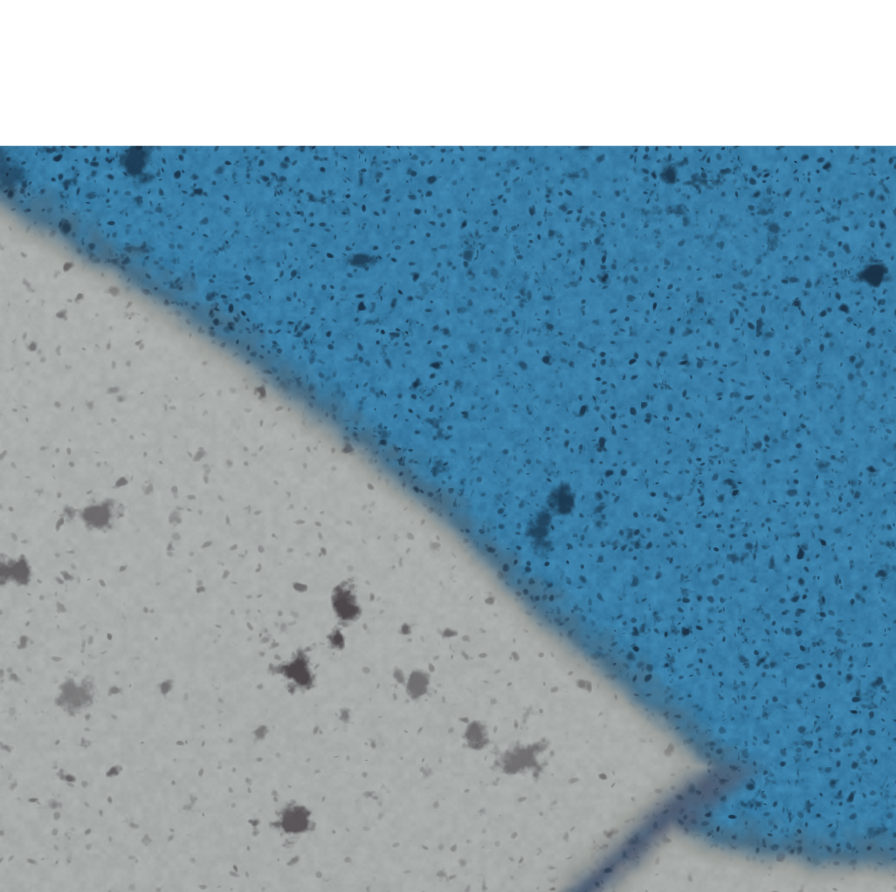
Write a WebGL 1 fragment shader that draws this texture.

```glsl
precision highp float;
// A blue film with a curved, blurred border over a pale speckled ground, under a white strip.
// Two signed regions shape the pale ground; hashed cells and thresholded noise scatter
// the soft specks, and noise-warped ellipses make the larger blots.

uniform vec2 u_resolution;

float hash(vec2 p) {
  vec3 a = fract(vec3(p.xyx) * 0.1031);
  a += dot(a, a.yzx + 33.33);
  return fract((a.x + a.y) * a.z);
}

float noise(vec2 p) {
  vec2 i = floor(p), f = fract(p);
  f = f * f * (3.0 - 2.0 * f);
  return mix(mix(hash(i), hash(i + vec2(1, 0)), f.x),
             mix(hash(i + vec2(0, 1)), hash(i + vec2(1, 1)), f.x), f.y);
}

float fbm(vec2 p) {
  float sum = 0.0, gain = 0.5;
  for (int i = 0; i < 3; i++) {
    sum += gain * noise(p);
    p = p * 2.03 + 17.0;
    gain *= 0.5;
  }
  return sum;
}

// One randomly turned, stretched, soft fleck in some cells of an n by n grid.
float specks(vec2 p, float n, float chance, float size) {
  vec2 id = floor(p * n) + n * 3.0;
  vec2 f = fract(p * n) - 0.5;
  f -= (vec2(hash(id + 11.0), hash(id + 29.0)) - 0.5) * 0.45;
  float turn = hash(id + 47.0) * 6.28;
  f = mat2(cos(turn), sin(turn), -sin(turn), cos(turn)) * f;
  f.x *= 1.0 + hash(id + 5.0);
  float radius = size * (0.55 + 0.45 * hash(id + 71.0));
  float ragged = (noise(p * 190.0) - 0.5) * radius * 1.1;
  float body = 1.0 - smoothstep(radius * 0.2, radius * 1.45, length(f) + ragged);
  return body * step(hash(id), chance) * (0.45 + 0.55 * hash(id + 83.0));
}

// Ragged ellipse; centre and radii in canvas units.
float blot(vec2 p, vec2 centre, vec2 radii) {
  float ragged = (fbm(p * 80.0) - 0.44) * 1.7;
  return 1.0 - smoothstep(0.35, 1.2, length((p - centre) / radii) + ragged);
}

void main() {
  vec2 p = gl_FragCoord.xy / u_resolution;
  p.y = 1.0 - p.y;   // measured downward from the top

  // Pale regions: a large wedge, and a small one past the slanted seam.
  float wobble = (fbm(p * 32.0) - 0.44) * 0.016;
  float bump = 0.013 * exp(-pow((p.x - 0.61) / 0.08, 2.0));
  float curve = 0.232 + 0.577 * p.x + 0.283 * p.x * p.x + bump;
  float seam = dot(p - vec2(0.782, 0.861), vec2(0.673, 0.74));
  float wedge = max((curve - p.y) * 0.78, seam) + wobble;
  float floorEdge = 0.975 - 0.05 * exp(-12.0 * (p.x - 0.74));
  float corner = max(floorEdge - p.y, 0.03 - seam) + wobble;
  float d = min(wedge, corner);
  float pale = 1.0 - smoothstep(-0.014, 0.017, d);

  // Blue film, turning grey and dusky toward its border.
  float grain = fbm(p * 130.0) - 0.44;
  vec3 blue = vec3(0.222, 0.500, 0.665) + grain * vec3(0.09, 0.13, 0.14);
  float rim = 1.0 - smoothstep(0.004, 0.052, d + (noise(p * 75.0) - 0.5) * 0.02);
  blue = mix(blue, vec3(0.29, 0.41, 0.49), rim * 0.85);
  float dusk = (1.0 - smoothstep(0.015, 0.045, abs(seam - 0.014)))
             * smoothstep(0.84, 0.88, p.y);
  blue = mix(blue, vec3(0.32, 0.34, 0.42), dusk * (0.4 + 0.5 * noise(p * 75.0)));

  float patchy = 0.6 + 0.75 * noise(p * 11.0);
  float smudge = smoothstep(0.58, 0.80, fbm(p * 72.0 + 5.0)) * 0.65;
  smudge = max(smudge, smoothstep(0.62, 0.85, fbm(p * vec2(120, 85) + 41.0)) * 0.7);
  float flecks = max(smudge, specks(p, 53.0, 0.42, 0.25) * 0.85);
  flecks = max(flecks, specks(p + 0.37, 33.0, 0.28, 0.22));
  flecks = max(flecks, specks(p + 0.61, 83.0, 0.32, 0.32) * 0.7);
  flecks = max(flecks, specks(p + 0.13, 67.0, 0.5, 0.3) * rim * 0.8);
  flecks *= patchy;
  flecks = max(flecks, blot(p, vec2(0.976, 0.309), vec2(0.018, 0.012)));
  flecks = max(flecks, blot(p, vec2(0.153, 0.182), vec2(0.022, 0.023)) * 0.85);
  flecks = max(flecks, blot(p, vec2(0.627, 0.557), vec2(0.014, 0.020)) * 0.9);
  flecks = max(flecks, blot(p, vec2(0.603, 0.594), vec2(0.012, 0.027)) * 0.75);
  flecks = max(flecks, blot(p, vec2(0.404, 0.292), vec2(0.021, 0.010)) * 0.8);
  flecks = max(flecks, blot(p, vec2(0.748, 0.192), vec2(0.011, 0.014)) * 0.9);
  flecks = max(flecks, blot(p, vec2(0.010, 0.192), vec2(0.030, 0.026)) * 0.6);
  blue = mix(blue, vec3(0.08, 0.16, 0.24), clamp(flecks, 0.0, 1.0) * 0.88);

  // Pale ground with sparse brown-grey marks.
  vec3 ground = vec3(0.675, 0.695, 0.69) - 0.02 * p.y + grain * 0.07;
  float warmth = exp(-pow((d + 0.008) / 0.011, 2.0));
  ground = mix(ground, vec3(0.55, 0.56, 0.54), warmth * 0.45);
  float marks = specks(p + 0.21, 31.0, 0.2, 0.23) * 0.6;
  marks = max(marks, specks(p + 0.47, 61.0, 0.22, 0.28) * 0.35);
  marks = max(marks, specks(p + 0.79, 19.0, 0.18, 0.18) * 0.75);
  marks = max(marks, smoothstep(0.64, 0.85, fbm(p * 65.0 + 23.0)) * 0.4);
  marks = max(marks, blot(p, vec2(0.330, 0.751), vec2(0.021, 0.020)));
  marks = max(marks, blot(p, vec2(0.386, 0.679), vec2(0.014, 0.024)));
  marks = max(marks, blot(p, vec2(0.378, 0.716), vec2(0.011, 0.013)));
  marks = max(marks, blot(p, vec2(0.327, 0.921), vec2(0.021, 0.026)) * 0.85);
  marks = max(marks, blot(p, vec2(0.107, 0.576), vec2(0.029, 0.018)) * 0.65);
  marks = max(marks, blot(p, vec2(0.013, 0.640), vec2(0.023, 0.015)) * 0.75);
  marks = max(marks, blot(p, vec2(0.081, 0.775), vec2(0.021, 0.022)) * 0.5);
  marks = max(marks, blot(p, vec2(0.466, 0.768), vec2(0.015, 0.019)) * 0.6);
  marks = max(marks, blot(p, vec2(0.531, 0.821), vec2(0.014, 0.018)) * 0.65);
  marks = max(marks, blot(p, vec2(0.585, 0.852), vec2(0.030, 0.018)) * 0.6);
  ground = mix(ground, vec3(0.24, 0.21, 0.23), clamp(marks, 0.0, 1.0) * 0.85);

  // Clean white strip across the top.
  float strip = 1.0 - smoothstep(0.1625, 0.1645, p.y);
  gl_FragColor = vec4(mix(mix(blue, ground, pale), vec3(1.0), strip), 1.0);
}
```
